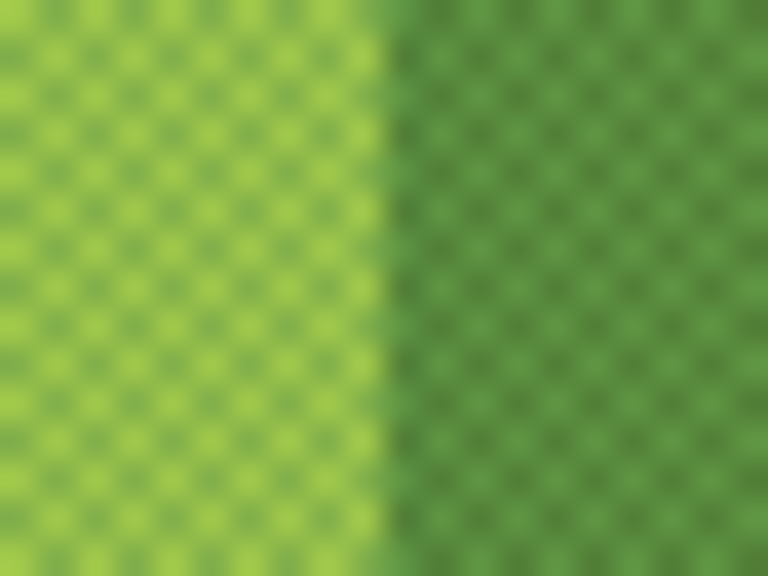
Reproduce this pattern procedurally as a WebGL 1 fragment shader.

```glsl
precision highp float;

// A soft checkerboard in two halves: lime on the left, leaf green on the right.
// A coarse grid of flat cell colours is enlarged with a cubic filter, which
// rounds the cells and leaves a slight overshoot along the central edge.

uniform vec2 u_resolution;

const vec2 GRID = vec2(20.0, 15.0);    // cells across and up
const float SPLIT = 0.5;               // place of the edge between the halves
const float SHARPNESS = -0.5;          // cubic filter coefficient

const vec3 LIME_LIGHT = vec3(0.627, 0.784, 0.292);
const vec3 LIME_DARK  = vec3(0.506, 0.686, 0.290);
const vec3 LEAF_LIGHT = vec3(0.371, 0.584, 0.262);
const vec3 LEAF_DARK  = vec3(0.322, 0.498, 0.214);

// Flat colour of one cell; cells beyond the border repeat the outermost one
vec3 cellColor(vec2 cell) {
  cell = clamp(cell, vec2(0.0), GRID - 1.0);
  float odd = step(0.5, mod(cell.x + cell.y, 2.0));
  float rightHalf = step(SPLIT, (cell.x + 0.5) / GRID.x);
  vec3 lime = mix(LIME_LIGHT, LIME_DARK, odd);
  vec3 leaf = mix(LEAF_LIGHT, LEAF_DARK, odd);
  return mix(lime, leaf, rightHalf);
}

// Cubic convolution weight at a distance measured in cells
float cubicWeight(float offset) {
  float d = abs(offset);
  float a = SHARPNESS;
  if (d < 1.0) return ((a + 2.0) * d - (a + 3.0)) * d * d + 1.0;
  if (d < 2.0) return a * (((d - 5.0) * d + 8.0) * d - 4.0);
  return 0.0;
}

// Weighted sum of the four by four nearest cells
vec3 smoothGrid(vec2 uv) {
  vec2 position = uv * GRID - 0.5;
  vec2 base = floor(position);
  vec2 local = position - base;
  vec3 sum = vec3(0.0);
  for (int j = -1; j <= 2; j++) {
    for (int i = -1; i <= 2; i++) {
      vec2 tap = vec2(float(i), float(j));
      float weight = cubicWeight(local.x - tap.x) * cubicWeight(local.y - tap.y);
      sum += weight * cellColor(base + tap);
    }
  }
  return sum;
}

void main() {
  vec2 uv = gl_FragCoord.xy / u_resolution;
  gl_FragColor = vec4(clamp(smoothGrid(uv), 0.0, 1.0), 1.0);
}
```
